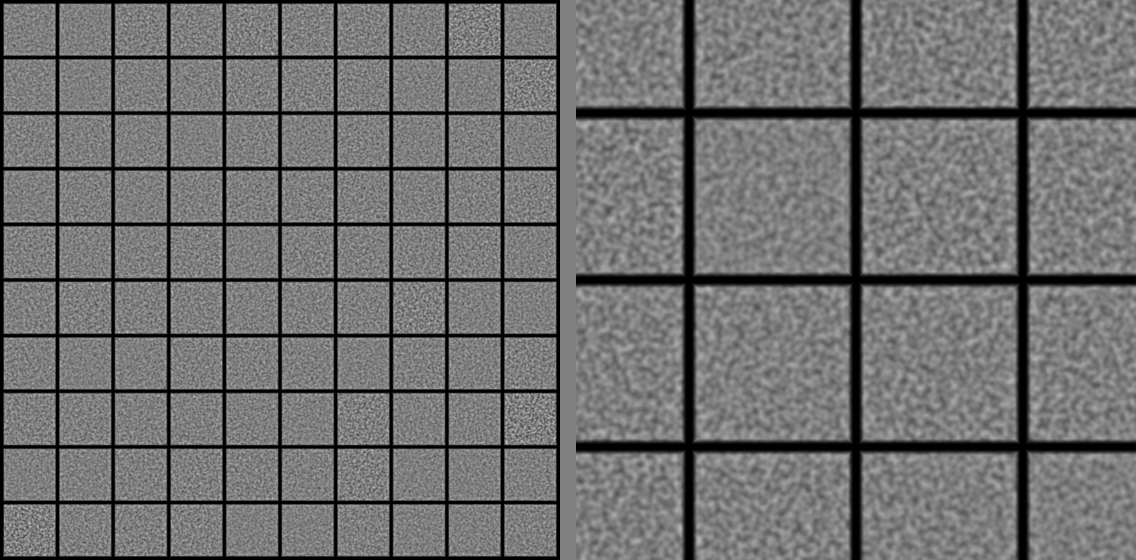
Left, the full canvas; right, a detail of the centre.
Reproduce this pattern procedurally as a Shadertoy shader.

```glsl
// A ten by ten sheet of square grey tiles filled with fine static, parted by black lines.
// Each tile is a box distance over a clamped repeat; its grain is two turned layers
// of gradient noise, with a contrast hashed from the tile index.

const float TILE_COUNT = 10.0;
const float TILE_SIZE = 28.0;   // in grains
const float LINE_WIDTH = 2.0;   // in grains
const float PITCH = TILE_SIZE + LINE_WIDTH;
const float SHEET_SIZE = TILE_COUNT * PITCH + LINE_WIDTH;

const float MEAN_GREY = 0.495;
const float GRAIN_CONTRAST = 0.17;
const float RIM_GLOW = 0.04;

// Integer hash of a lattice point, from 0 to 1
float hash(vec2 cell, uint seed) {
    uvec2 k = uvec2(ivec2(cell));
    uint h = k.x * 1597u + k.y * 51749u + seed * 7919u;
    h = (h ^ (h >> 15)) * 73244475u;
    h = (h ^ (h >> 15)) * 73244475u;
    h ^= h >> 16;
    return float(h & 65535u) / 65535.0;
}

// Slope at one lattice corner, projected on the offset from it
float cornerSlope(vec2 cell, vec2 offset, uint seed) {
    float angle = 6.2832 * hash(cell, seed);
    return dot(vec2(cos(angle), sin(angle)), offset);
}

float gradientNoise(vec2 p, uint seed) {
    vec2 cell = floor(p);
    vec2 f = p - cell;
    vec2 blend = f * f * f * (f * (f * 6.0 - 15.0) + 10.0);
    vec2 e = vec2(1.0, 0.0);
    float low = mix(cornerSlope(cell, f, seed),
                    cornerSlope(cell + e.xy, f - e.xy, seed), blend.x);
    float high = mix(cornerSlope(cell + e.yx, f - e.yx, seed),
                     cornerSlope(cell + e.xx, f - e.xx, seed), blend.x);
    return mix(low, high, blend.y);
}

vec2 turn(vec2 p, float angle) {
    float c = cos(angle), s = sin(angle);
    return vec2(c * p.x - s * p.y, s * p.x + c * p.y);
}

// Two layers at unlike angles, so that neither lattice shows
float grain(vec2 p) {
    return gradientNoise(turn(p, 0.5) * 0.82, 1u)
         + gradientNoise(turn(p, 1.1) * 0.63, 2u);
}

// Most tiles are alike; a few are clearly rougher
float tileContrast(vec2 tile) {
    float rough = pow(hash(tile, 3u), 12.0);
    return mix(0.82, 1.06, hash(tile, 4u)) + 0.6 * rough;
}

float boxDistance(vec2 p, float halfSize) {
    vec2 d = abs(p) - halfSize;
    return max(d.x, d.y);
}

void mainImage(out vec4 fragColor, in vec2 fragCoord) {
    // Position on the sheet, measured in grains
    vec2 p = fragCoord / iResolution.xy * SHEET_SIZE;
    float pixel = SHEET_SIZE / min(iResolution.x, iResolution.y);

    // Tile index and position from the tile centre
    vec2 q = p - 0.5 * LINE_WIDTH;
    vec2 tile = clamp(floor(q / PITCH), 0.0, TILE_COUNT - 1.0);
    float edge = boxDistance(q - (tile + 0.5) * PITCH, 0.5 * TILE_SIZE);

    // Static, with a faint bright rim just inside the tile
    float grey = MEAN_GREY + GRAIN_CONTRAST * tileContrast(tile) * grain(p);
    grey += RIM_GLOW * (1.0 - smoothstep(0.3, 1.2, abs(edge + 0.9)));

    // Black lines between tiles
    float softness = max(0.6, pixel);
    grey *= 1.0 - smoothstep(-softness, softness, edge);

    fragColor = vec4(vec3(grey), 1.0);
}
```
